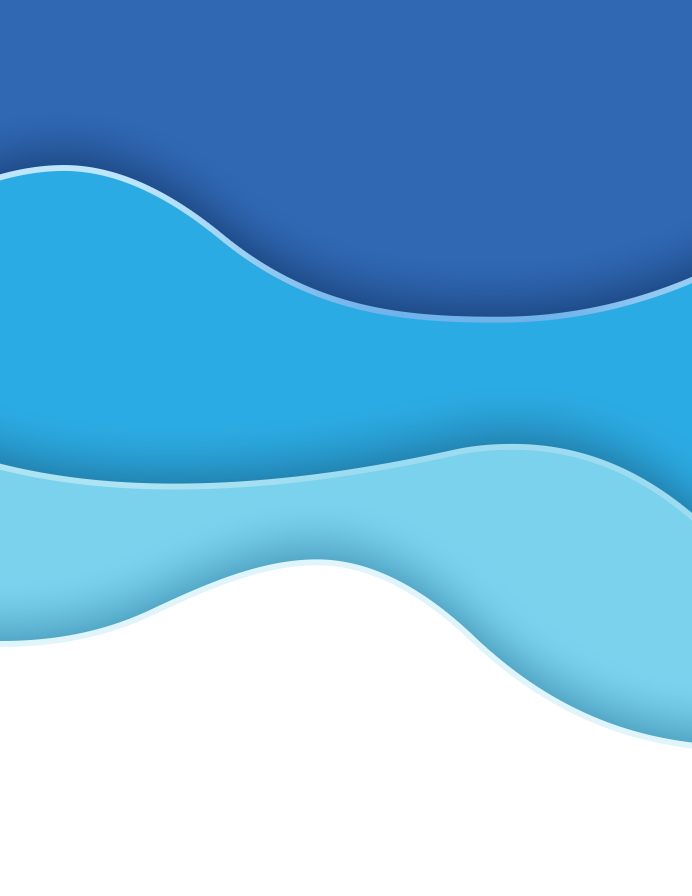
Give the GLSL for this background, as a WebGL 1 fragment shader.

```glsl
precision highp float;

uniform vec2 u_resolution;

// Layer colours, from top to bottom, and the shade cast on each
const vec3 NAVY = vec3(0.188, 0.408, 0.702);
const vec3 NAVY_SHADE = vec3(0.120, 0.295, 0.535);
const vec3 AZURE = vec3(0.170, 0.670, 0.890);
const vec3 AZURE_SHADE = vec3(0.135, 0.515, 0.690);
const vec3 AQUA = vec3(0.480, 0.823, 0.930);
const vec3 AQUA_SHADE = vec3(0.315, 0.650, 0.770);
const vec3 PAPER = vec3(1.0);

// Rim colours, at the left and at the right
const vec3 RIM_TOP_LEFT = vec3(0.74, 0.90, 0.98);
const vec3 RIM_TOP_RIGHT = vec3(0.44, 0.70, 0.92);
const vec3 RIM_MID_LEFT = vec3(0.68, 0.89, 0.95);
const vec3 RIM_MID_RIGHT = vec3(0.61, 0.86, 0.94);
const vec3 RIM_LOW = vec3(0.88, 0.955, 0.985);

// Lengths in units of the canvas height
const float RIM_HALF = 0.0033;
const float SHADE_RADIUS = 0.072;
const float SHADE_SPREAD = 0.055;
const float SLOPE_STEP = 0.002;
const int SHADE_TAPS = 4;

// Curve knots: x, height, slope
struct Wave { vec3 a, b, c, d, e; };

float hermite(float x, vec3 p, vec3 q) {
  float w = q.x - p.x;
  float t = (x - p.x) / w;
  float s = 1.0 - t;
  return s * s * ((1.0 + 2.0 * t) * p.y + t * w * p.z)
       + t * t * ((1.0 + 2.0 * s) * q.y - s * w * q.z);
}

float waveHeight(Wave k, float x) {
  if (x < k.b.x) return hermite(x, k.a, k.b);
  if (x < k.c.x) return hermite(x, k.b, k.c);
  if (x < k.d.x) return hermite(x, k.c, k.d);
  return hermite(x, k.d, k.e);
}

// Soft shadow: the wave's silhouette blurred in both directions
float castShade(Wave k, vec2 p) {
  float total = 0.0;
  float weights = 0.0;
  for (int i = -SHADE_TAPS; i <= SHADE_TAPS; i++) {
    float u = float(i) / float(SHADE_TAPS);
    float weight = exp(-3.0 * u * u);
    float depth = waveHeight(k, p.x + u * SHADE_SPREAD) - p.y;
    total += weight * smoothstep(-SHADE_RADIUS, SHADE_RADIUS, depth);
    weights += weight;
  }
  return min(2.0 * total / weights, 1.0);
}

// Shades the backdrop, then lays a filled wave and its rim over it
vec3 addWave(vec3 color, vec3 shade, vec3 fill, vec3 rim, Wave k, vec2 p) {
  float pixel = 1.0 / u_resolution.y;
  float height = waveHeight(k, p.x);
  float slope = (waveHeight(k, p.x + SLOPE_STEP)
               - waveHeight(k, p.x - SLOPE_STEP)) / (2.0 * SLOPE_STEP);
  float inside = (height - p.y) / sqrt(1.0 + slope * slope);
  float cover = clamp(inside / pixel + 0.5, 0.0, 1.0);
  float rimCover = clamp((RIM_HALF - abs(inside)) / pixel + 0.5, 0.0, 1.0);

  color = mix(color, shade, castShade(k, p) * (1.0 - cover));
  color = mix(color, fill, cover);
  return mix(color, rim, rimCover);
}

void main() {
  vec2 p = gl_FragCoord.xy / u_resolution.y;
  // Keep the waves spanning the full width at any aspect ratio
  p.x *= 0.7734 * u_resolution.y / u_resolution.x;

  Wave top = Wave(vec3(0.0, 0.802, 0.28), vec3(0.0716, 0.8125, 0.0),
                  vec3(0.2474, 0.7357, -0.82), vec3(0.5573, 0.6432, 0.0),
                  vec3(0.7734, 0.6875, 0.42));
  Wave mid = Wave(vec3(0.0, 0.4792, -0.25), vec3(0.1953, 0.457, 0.0),
                  vec3(0.5078, 0.4948, 0.22), vec3(0.5729, 0.5013, 0.0),
                  vec3(0.7734, 0.4232, -0.85));
  Wave low = Wave(vec3(0.0, 0.2813, 0.0), vec3(0.1693, 0.3164, 0.47),
                  vec3(0.3542, 0.3724, 0.0), vec3(0.5273, 0.2878, -0.95),
                  vec3(0.7734, 0.168, -0.12));

  float across = smoothstep(0.12, 0.45, p.x);
  vec3 rimTop = mix(RIM_TOP_LEFT, RIM_TOP_RIGHT, across);
  rimTop = mix(rimTop, RIM_TOP_LEFT, 0.5 * smoothstep(0.6, 0.77, p.x));
  vec3 rimMid = mix(RIM_MID_LEFT, RIM_MID_RIGHT, across);

  // Stack the layers from back to front
  vec3 color = NAVY;
  color = addWave(color, NAVY_SHADE, AZURE, rimTop, top, p);
  color = addWave(color, AZURE_SHADE, AQUA, rimMid, mid, p);
  color = addWave(color, AQUA_SHADE, PAPER, RIM_LOW, low, p);
  gl_FragColor = vec4(color, 1.0);
}
```
